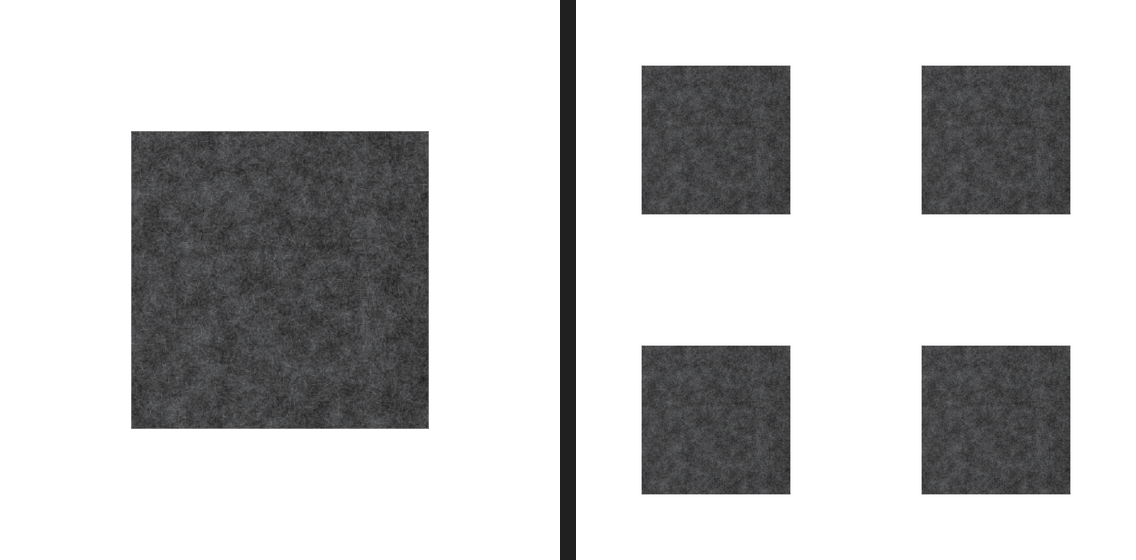
Left, the tile; right, the same tile 2 across and 2 down.
Write a Shadertoy shader that draws this texture.

```glsl
const vec3 PAPER = vec3(1.0);
const vec3 FELT = vec3(0.268, 0.269, 0.273);
const vec3 LIGHT_TINT = vec3(0.98, 1.0, 1.03);
const float SHEET_HALF = 0.2655;      // half side of the felt square
const float MOTTLE_GAIN = 0.115;      // soft cloudy patches
const float GRAIN_GAIN = 0.085;       // fine fuzz
const float LIGHT_FIBRE = 0.065;
const float DARK_FIBRE = 0.050;
const float FIBRE_CELLS = 84.0;       // fibre cells across the canvas
const float FIBRE_WIDTH = 0.13;       // in cells
const float SIDE_FADE = 0.040;        // brightness lost from left to right
const float RIM_SHADE = 0.035;
const float RIM_WIDTH = 0.004;
const float TAU = 6.2831853;

uint mixBits(uint n) {
    n = (n ^ (n >> 16)) * 0x7feb352dU;
    n = (n ^ (n >> 15)) * 0x846ca68bU;
    return n ^ (n >> 16);
}

float hash(vec2 cell, float seed) {
    uint n = mixBits(uint(cell.x) + mixBits(uint(cell.y) + mixBits(uint(seed))));
    return float(n >> 8) / 16777216.0;
}

float cornerSlope(vec2 cell, vec2 offset, float period) {
    float angle = TAU * hash(mod(cell, period), period);
    return dot(vec2(cos(angle), sin(angle)), offset);
}

// Gradient noise that wraps after a whole number of cells
float gradientNoise(vec2 uv, float period) {
    vec2 p = uv * period;
    vec2 i = floor(p), f = p - i;
    vec2 w = f * f * f * (f * (f * 6.0 - 15.0) + 10.0);
    vec2 e = vec2(1.0, 0.0);
    float low = mix(cornerSlope(i, f, period), cornerSlope(i + e, f - e, period), w.x);
    float high = mix(cornerSlope(i + e.yx, f - e.yx, period),
                     cornerSlope(i + 1.0, f - 1.0, period), w.x);
    return mix(low, high, w.y);
}

// One short bent hair per cell, at any angle
float fibres(vec2 uv, float seed) {
    vec2 p = uv * FIBRE_CELLS;
    vec2 home = floor(p);
    float cover = 0.0;
    for (int y = -1; y <= 1; y++)
    for (int x = -1; x <= 1; x++) {
        vec2 cell = home + vec2(x, y);
        vec2 id = mod(cell, FIBRE_CELLS);
        vec2 q = p - cell - vec2(hash(id, seed), hash(id, seed + 1.0));
        float angle = TAU * hash(id, seed + 2.0);
        float c = cos(angle), s = sin(angle);
        q = vec2(c * q.x + s * q.y, c * q.y - s * q.x);
        q.y += (hash(id, seed + 3.0) - 0.5) * q.x * q.x;
        float halfLength = mix(0.35, 0.85, hash(id, seed + 4.0));
        float d = length(vec2(max(abs(q.x) - halfLength, 0.0), q.y));
        float strength = mix(0.4, 1.0, hash(id, seed + 5.0));
        cover += strength * (1.0 - smoothstep(0.0, FIBRE_WIDTH, d));
    }
    return min(cover, 1.5);
}

void mainImage(out vec4 fragColor, in vec2 fragCoord) {
    vec2 uv = fragCoord / iResolution.xy;
    vec2 centred = uv - 0.5;

    // Cloudy patches and fuzz
    float mottle = 0.45 * gradientNoise(uv, 13.0) + 0.60 * gradientNoise(uv, 31.0)
                 + 0.55 * gradientNoise(uv, 67.0);
    float grain = 0.65 * gradientNoise(uv, 137.0) + gradientNoise(uv, 229.0);
    float tone = MOTTLE_GAIN * mottle + GRAIN_GAIN * grain;

    // Hairs over and under the surface
    tone += LIGHT_FIBRE * (fibres(uv, 11.0) - 0.12);
    tone -= DARK_FIBRE * (fibres(uv, 41.0) - 0.12);

    // Side light and darker cut rim
    float edge = max(abs(centred.x), abs(centred.y)) - SHEET_HALF;
    tone -= SIDE_FADE * centred.x;
    tone -= RIM_SHADE * smoothstep(-RIM_WIDTH, 0.0, edge);
    vec3 felt = FELT + tone * mix(vec3(1.0), LIGHT_TINT, step(0.0, tone));

    // Felt square on white
    float blur = 0.75 / min(iResolution.x, iResolution.y);
    vec3 colour = mix(felt, PAPER, smoothstep(-blur, blur, edge));
    fragColor = vec4(colour, 1.0);
}
```
